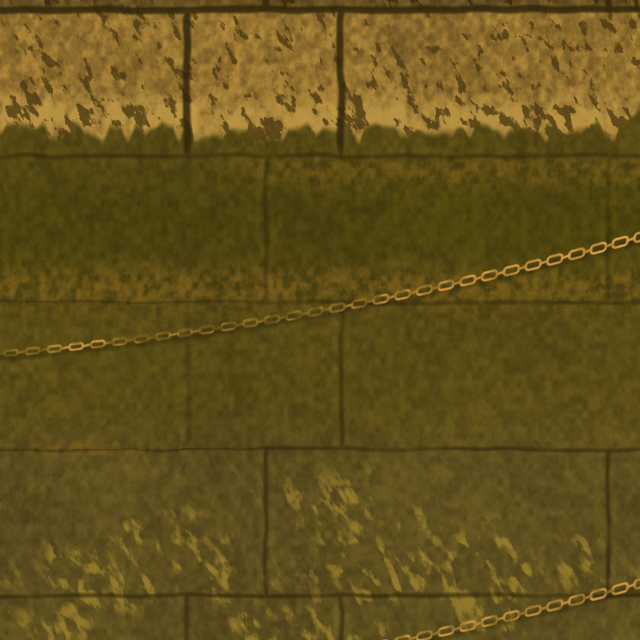
Write a Shadertoy shader that draws this texture.

```glsl
const float COURSE_HEIGHT = 0.229;
const float COURSE_BASE = 0.069;
const float JOINT_WIDTH = 0.0042;
const float LINK_PITCH = 0.034;
const float LINK_WIRE = 0.0019;
const float MOSS_LINE = 0.776;

const vec3 MOSS = vec3(0.29, 0.255, 0.055);
const vec3 DAMP_STONE = vec3(0.345, 0.29, 0.085);
const vec3 GREY_STONE = vec3(0.355, 0.30, 0.115);
const vec3 TAN_STONE = vec3(0.57, 0.435, 0.18);
const vec3 PALE_STONE = vec3(0.74, 0.59, 0.27);
const vec3 OCHRE = vec3(0.50, 0.37, 0.11);
const vec3 LICHEN = vec3(0.57, 0.47, 0.17);
const vec3 PIT = vec3(0.30, 0.225, 0.07);
const vec3 JOINT = vec3(0.19, 0.15, 0.04);
const vec3 LINK_DULL = vec3(0.56, 0.44, 0.13);
const vec3 LINK_BRIGHT = vec3(0.88, 0.63, 0.29);

// Lower curve coefficients: height, slope, bend
const vec3 CHAIN_HIGH = vec3(0.447, 0.086, 0.097);
const vec3 CHAIN_LOW = vec3(-0.1015, 0.11, 0.08);

float hash(vec2 p) {
    vec3 q = fract(vec3(p.xyx) * 0.1031);
    q += dot(q, q.yzx + 33.33);
    return fract((q.x + q.y) * q.z);
}

float noise(vec2 p) {
    vec2 i = floor(p), f = fract(p);
    f = f * f * (3.0 - 2.0 * f);
    return mix(mix(hash(i), hash(i + vec2(1, 0)), f.x),
               mix(hash(i + vec2(0, 1)), hash(i + vec2(1, 1)), f.x), f.y);
}

float fbm(vec2 p) {
    float sum = 0.0, amp = 0.533;
    for (int i = 0; i < 4; i++) {
        sum += amp * noise(p);
        p = mat2(1.6, 1.2, -1.2, 1.6) * p + 17.3;
        amp *= 0.5;
    }
    return sum;
}

float band(float x, float centre, float width) {
    float t = (x - centre) / width;
    return exp(-t * t);
}

float repeatDist(float x, float phase, float period) {
    return abs(mod(x - phase + 0.5 * period, period) - 0.5 * period);
}

float line(float d, float halfWidth, float soft) {
    return 1.0 - smoothstep(halfWidth - soft, halfWidth + soft, d);
}

// Alternating open links and links seen on edge
vec3 drawChain(vec3 base, vec2 p, vec3 curve, float glow, float soft) {
    float slope = curve.y + 2.0 * curve.z * p.x;
    float v = (p.y - curve.x - curve.y * p.x - curve.z * p.x * p.x) / sqrt(1.0 + slope * slope);
    float u = mod(p.x, LINK_PITCH) - 0.5 * LINK_PITCH;
    float size = mix(0.0042, 0.0062, p.x);
    vec2 q = vec2(max(abs(u) - 0.006, 0.0), v);
    float ring = abs(length(q) - size);
    float edgeU = 0.5 * LINK_PITCH - abs(u);
    float edge = length(vec2(max(edgeU - 0.006, 0.0), v + 0.12 * sign(u) * edgeU));
    float metal = line(min(ring, edge), LINK_WIRE, soft);
    float shade = line(abs(v + 0.006), 0.005, 0.006);
    float wear = noise(vec2(p.x * 75.0, v * 180.0));
    vec3 tone = mix(LINK_DULL, LINK_BRIGHT, clamp(glow + 0.7 * (wear - 0.5), 0.0, 1.0));
    base *= 1.0 - 0.25 * shade;
    return mix(base, tone, metal * clamp(0.45 + glow + 0.5 * (wear - 0.5), 0.25, 1.0));
}

void mainImage(out vec4 fragColor, in vec2 fragCoord) {
    vec2 p = fragCoord / iResolution.xy;
    float soft = max(0.0012, 1.0 / iResolution.y);
    float grain = fbm(p * vec2(105.0, 85.0)) - 0.5;
    float cloud = fbm(p * 6.0 + 4.0);
    vec2 w = p + 0.005 * (vec2(noise(p * 28.0), noise(p * 24.0 + 50.0)) - 0.5);

    // Courses and staggered blocks
    float level = (w.y - COURSE_BASE) / COURSE_HEIGHT;
    float row = floor(level), h = fract(level);
    float bedDist = min(h, 1.0 - h) * COURSE_HEIGHT;
    bool odd = mod(row, 2.0) > 0.5;
    float headDist = odd ? min(repeatDist(w.x, 0.293, 1.0), repeatDist(w.x, 0.533, 1.0))
                         : repeatDist(w.x, 0.415, 0.535);
    float dry = smoothstep(0.75, 0.78, p.y);

    // Damp lower wall with moss and ochre residue
    float mossy = band(p.y, 0.65, 0.10) * (0.55 + 0.8 * cloud);
    vec3 color = mix(GREY_STONE, DAMP_STONE, smoothstep(0.25, 0.40, p.y));
    color = mix(color, MOSS, clamp(mossy, 0.0, 1.0));
    color *= 1.0 + 0.42 * grain + 0.22 * (cloud - 0.5);
    float residue = band(p.y, 0.55, 0.03) + 0.8 * band(p.y, 0.735, 0.025) * smoothstep(0.2, 0.6, p.x)
                  + band(p.y, 0.299, 0.008) * band(p.x, 0.1, 0.13);
    color = mix(color, OCHRE, clamp(residue * (0.35 + 1.8 * grain), 0.0, 0.75));

    // Lichen flecks on the lowest courses
    float patches = smoothstep(0.46, 0.68, fbm(p * 9.0 + 31.0)) + band(p.x, 0.91, 0.04) * band(p.y, 0.13, 0.05);
    patches += 0.5 * band(p.y, 0.10, 0.025);
    float fleck = smoothstep(0.50, 0.75, fbm(vec2(p.x + 0.4 * p.y, p.y) * vec2(75.0, 45.0)));
    color = mix(color, LICHEN, min(patches, 1.0) * fleck * (1.0 - smoothstep(0.22, 0.30, p.y)));

    // Dry top course, pitted and fraying into drips
    float drip = noise(vec2(p.x * 75.0, p.y * 18.0));
    float fray = band(p.y, 0.81, 0.035);
    float pores = fbm(vec2(p.x + 0.35 * p.y, p.y) * vec2(82.0, 52.0) + 9.0);
    vec3 stone = TAN_STONE * (1.0 + 0.55 * grain + 0.25 * (cloud - 0.5));
    stone = mix(stone, PALE_STONE, clamp(fray * (0.3 + 1.1 * drip) + 0.7 * grain, 0.0, 0.85));
    stone = mix(stone, PIT, 0.8 * smoothstep(0.0, 0.12, pores - mix(0.62, 0.53, fray)));
    float edge = MOSS_LINE + 0.035 * drip + 0.04 * smoothstep(0.95, 1.0, p.x);
    color = mix(color, stone, smoothstep(-0.006, 0.008, p.y - edge));
    color *= 1.0 - 0.3 * smoothstep(0.982, 0.987, p.y);

    // Mortar joints, deep above and faint below
    float faint = 0.28 + 0.35 * noise(p * 18.0) + 0.1 * step(row, 0.5);
    faint *= row == 1.0 && w.x < 0.4 ? 0.45 : 1.0;
    float depth = mix(faint, 0.85, dry);
    float jointWidth = JOINT_WIDTH * mix(0.75, 1.3, dry);
    float joint = max(line(bedDist, jointWidth, 0.003), line(headDist, jointWidth, 0.003));
    color = mix(color, JOINT, joint * depth);
    color += 0.035 * vec3(1.0, 0.8, 0.3) * band(headDist, 0.010, 0.004) * noise(p * 40.0);

    // Hanging chains
    float highGlow = 0.12 + 0.6 * smoothstep(0.45, 0.85, p.x) + 0.4 * band(p.x, 0.13, 0.05);
    color = drawChain(color, p, CHAIN_HIGH, highGlow, soft);
    color = drawChain(color, p, CHAIN_LOW, 0.5, soft);
    fragColor = vec4(clamp(color, 0.0, 1.0), 1.0);
}
```
